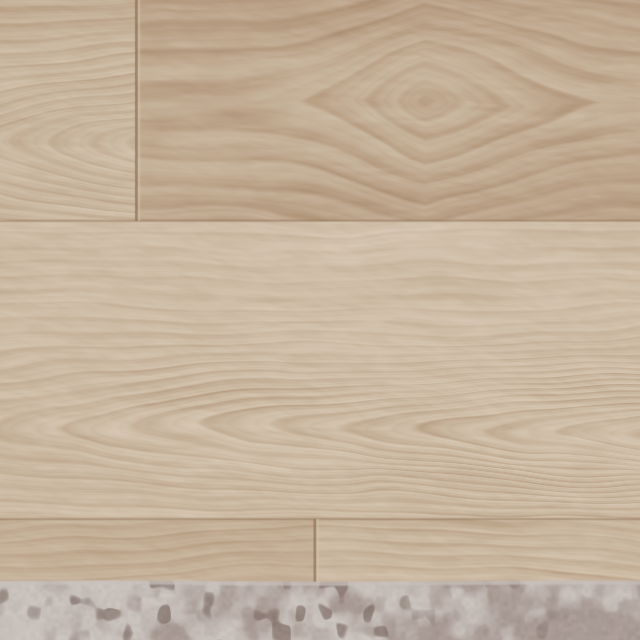
Reproduce this texture procedurally as a Shadertoy shader.

```glsl
// Pale oak floor planks with cathedral grain and a knot, above the edge of a mottled grey rug.

const vec3 OAK_LIGHT = vec3(0.825, 0.760, 0.677);
const vec3 OAK_DARK  = vec3(0.650, 0.530, 0.410);
const vec3 SEAM      = vec3(0.560, 0.450, 0.340);
const vec3 RUG_LIGHT = vec3(0.785, 0.755, 0.735);
const vec3 RUG_GREY  = vec3(0.660, 0.605, 0.580);
const vec3 RUG_SPOT  = vec3(0.460, 0.390, 0.360);

const float RUG_TOP = 0.092;
const float ROW_BASE = 0.189;
const float ROW_HEIGHT = 0.466;

vec2 hash2(vec2 p) {
    vec3 q = fract(vec3(p.xyx) * vec3(0.1031, 0.1030, 0.0973));
    q += dot(q, q.yzx + 33.33);
    return fract((q.xx + q.yz) * q.zy);
}

// Smooth cellular noise: random cell values blended by distance, 0 to 1.
float cellNoise(vec2 p) {
    vec2 cell = floor(p), f = p - cell;
    float sum = 0.0, total = 0.0;
    for (int j = -1; j <= 1; j++)
    for (int i = -1; i <= 1; i++) {
        vec2 o = vec2(i, j);
        vec2 h = hash2(cell + o);
        vec2 d = o + 0.2 + 0.6 * h - f;
        float w = exp(-5.0 * dot(d, d));
        sum += w * fract(h.x * 17.0 + h.y * 31.0);
        total += w;
    }
    return sum / total;
}

// Layered sines that bend the grain.
float waver(vec2 p) {
    return 0.005 * sin(5.0 * p.x + 9.0 * p.y)
         + 0.003 * sin(13.0 * p.x - 21.0 * p.y + 1.7)
         + 0.0015 * sin(31.0 * p.x + 47.0 * p.y);
}

// Nested arches that open to the right along the axis y = 0.
float cathedral(vec2 p, float pull) {
    return 42.0 * sqrt(p.y * p.y + 0.0003) - pull * p.x * exp(-p.y * p.y / 0.010);
}

// Diamond rings near the origin that relax into straight grain.
float knotDistance(vec2 p) {
    float x = 0.11 * tanh(p.x / (p.x > 0.0 ? 0.21 : 0.15));
    return mix(length(vec2(x, p.y)), abs(x) + abs(p.y), 0.4);
}

// Growth line that darkens slowly and ends quickly.
float growthLine(float phase) {
    float f = fract(phase);
    return f * f * (1.0 - smoothstep(0.78, 1.0, f));
}

float blob(vec2 p, vec2 size) {
    p /= size;
    return exp(-dot(p, p));
}

float lineMask(float dist, float halfWidth, float px) {
    return 1.0 - smoothstep(halfWidth, halfWidth + 1.5 * px, abs(dist));
}

vec3 wood(vec2 p, float row, bool rightSide) {
    vec2 q = p + vec2(0.0, waver(p) + 0.010 * (cellNoise(p * vec2(7.0, 22.0)) - 0.5));
    float phase = cathedral(q - vec2(0.0, 0.33), 9.0);
    float shade = 0.02 + 0.05 * smoothstep(0.6, 0.0, p.x);
    float contrast = mix(0.48, 0.24, smoothstep(0.38, 0.50, p.y));
    if (row > 0.5 && rightSide) {
        float d = knotDistance(q - vec2(0.664, 0.837));
        phase = 31.0 * d;
        shade = 0.25 + 0.17 * smoothstep(0.05, 0.16, abs(q.y - 0.83 - 0.06 * (p.x - 0.6)));
        shade += 0.25 * exp(-d * d / 0.00012) + 0.28 * blob(q - vec2(0.378, 0.824), vec2(0.05, 0.012));
        shade += 0.18 * blob(q - vec2(0.235, 0.785), vec2(0.035, 0.022));
        contrast = 0.42;
    } else if (row > 0.5) {
        phase = cathedral(q - vec2(-0.1, 0.779), 16.0);
        shade = 0.10 + 0.16 * smoothstep(0.93, 0.97, q.y);
        contrast = 0.42;
    } else if (row < -0.5) {
        phase = 52.0 * (q.y - 0.08 * p.x * (1.0 - p.x));
        shade = rightSide ? 0.12 : 0.27;
        contrast = 0.38;
    }
    // Growth lines fade in and out, with thinner ones between them.
    float patchy = 0.45 + 1.1 * cellNoise(p * vec2(5.0, 17.0) + row * 9.0);
    float t = shade + contrast * patchy * growthLine(phase);
    t += 0.30 * contrast * growthLine(phase * 2.6 + 0.3);
    // Broad streaks, fine fibres and slanted pores.
    t += 0.13 * (cellNoise(vec2(p.x * 2.5, q.y * 34.0)) - 0.5);
    t += 0.13 * (cellNoise(vec2(p.x * 18.0, q.y * 150.0)) - 0.5);
    t += 0.09 * (cellNoise(vec2(p.x * 46.0, (p.y + 0.2 * p.x) * 170.0)) - 0.5);
    return mix(OAK_LIGHT, OAK_DARK, clamp(t, -0.08, 1.0));
}

vec3 rug(vec2 p) {
    float cloud = 0.6 * cellNoise(p * vec2(16.0, 24.0)) + 0.4 * cellNoise(p * vec2(55.0, 45.0));
    float worn = 0.22 * smoothstep(0.58, 0.68, p.x);
    vec3 col = mix(RUG_LIGHT, RUG_GREY, smoothstep(0.35, 0.85, cloud + worn));
    float spots = smoothstep(0.74, 0.90, cellNoise(p * vec2(48.0, 38.0) + 40.0));
    col = mix(col, RUG_SPOT, 0.6 * spots * (1.0 - 2.5 * worn));
    return col + 0.04 * (cellNoise(p * 150.0) - 0.5);
}

void mainImage(out vec4 fragColor, in vec2 fragCoord) {
    vec2 p = fragCoord / iResolution.xy;
    float px = 1.0 / iResolution.y;

    // Plank layout: long rows with one staggered joint in the outer rows.
    float rowPos = (p.y - ROW_BASE) / ROW_HEIGHT;
    float row = floor(rowPos);
    float joint = row > 0.5 ? 0.213 : (row < -0.5 ? 0.492 : -1.0);
    vec3 col = wood(p, row, p.x > joint);

    // Seams, with a lit bevel to the right of each joint.
    float rowSeam = (rowPos - round(rowPos)) * ROW_HEIGHT;
    col = mix(col, SEAM, 0.40 * lineMask(rowSeam, 0.0008, px));
    col = mix(col, OAK_LIGHT, 0.45 * lineMask(p.x - joint - 0.004, 0.0012, px));
    col = mix(col, SEAM, 0.70 * lineMask(p.x - joint, 0.0010, px));

    // Rug along the bottom, with a pale bound edge.
    float edge = RUG_TOP + 0.001 * sin(9.0 * p.x);
    vec3 rugCol = mix(rug(p), RUG_LIGHT, 0.7 * lineMask(p.y - edge, 0.004, 2.0 * px));
    col = mix(col, rugCol, 1.0 - smoothstep(-1.5 * px, 1.5 * px, p.y - edge));
    fragColor = vec4(col, 1.0);
}
```
